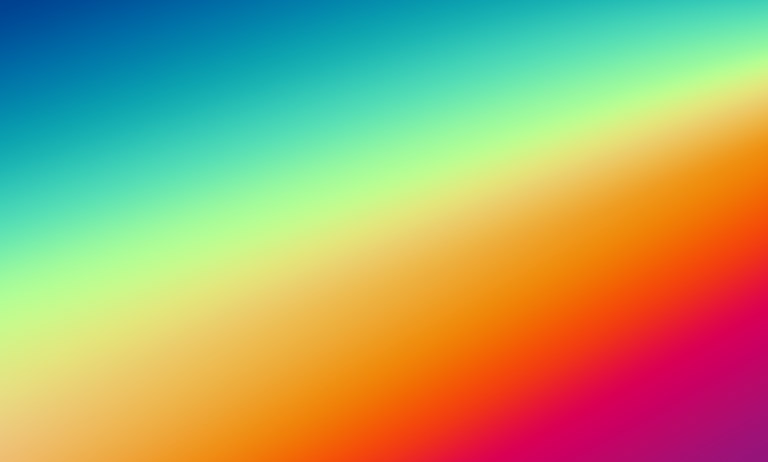
Reproduce this background procedurally as a Shadertoy shader.

```glsl
// A smooth diagonal spectrum from deep blue through lime and orange to plum.
// A slanted coordinate, tilted more steeply in the warm half, is looked up
// in an evenly spaced palette joined by a Catmull-Rom curve.

#define COOL_SLOPE 0.53   // tilt of the blue and green bands
#define WARM_TILT 0.40    // extra tilt of the orange and red bands
#define TILT_START 0.64   // where the extra tilt begins
#define TILT_END 0.92     // where it is complete
#define RIGHT_PULL 0.06   // earlier tilt toward the right edge
#define CORNER_COOL 0.09  // cooling of the upper right corner
#define STOP_GAP 0.16     // distance between palette stops

const int STOPS = 13;
const vec3 PALETTE[STOPS] = vec3[STOPS](
    vec3(0.00, 0.25, 0.56), vec3(0.00, 0.43, 0.65),
    vec3(0.06, 0.65, 0.69), vec3(0.32, 0.86, 0.71),
    vec3(0.68, 0.99, 0.59), vec3(0.87, 0.92, 0.50),
    vec3(0.92, 0.80, 0.41), vec3(0.93, 0.68, 0.23),
    vec3(0.94, 0.51, 0.03), vec3(0.95, 0.25, 0.06),
    vec3(0.85, 0.00, 0.33), vec3(0.71, 0.04, 0.42),
    vec3(0.58, 0.08, 0.48));

vec3 stopColor(int i) {
    return PALETTE[clamp(i, 0, STOPS - 1)];
}

// Smooth curve through the palette stops
vec3 spectrum(float position) {
    float p = clamp(position / STOP_GAP, 0.0, float(STOPS - 1));
    int i = int(floor(p));
    float f = fract(p);
    vec3 a = stopColor(i - 1), b = stopColor(i);
    vec3 c = stopColor(i + 1), d = stopColor(i + 2);
    vec3 curve = b + 0.5 * f * (c - a + f * (2.0 * a - 5.0 * b + 4.0 * c - d
               + f * (3.0 * (b - c) + d - a)));
    return clamp(curve, 0.0, 1.0);
}

// Position along the spectrum; the bands fan out toward the warm side
float bandPosition(float across, float down) {
    float slant = down + COOL_SLOPE * across;
    slant -= CORNER_COOL * across * across * across * exp(-8.0 * down);
    float warm = smoothstep(TILT_START, TILT_END,
                            slant + RIGHT_PULL * across * across);
    return slant + WARM_TILT * across * warm;
}

void mainImage(out vec4 fragColor, in vec2 fragCoord) {
    vec2 uv = fragCoord / iResolution.xy;
    float down = 1.0 - uv.y;
    vec3 color = spectrum(bandPosition(uv.x, down));

    // Soft peach haze in the lower left corner
    float haze = exp(-5.0 * uv.x) * smoothstep(0.7, 1.0, down);
    color += haze * vec3(0.01, -0.03, 0.07);

    fragColor = vec4(clamp(color, 0.0, 1.0), 1.0);
}
```
